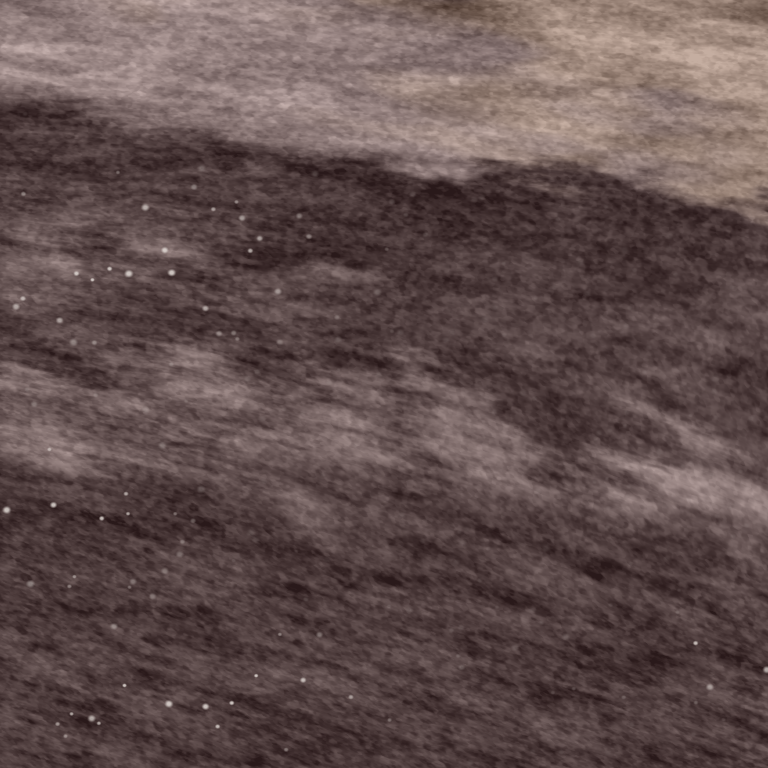
This texture is drawn by a Shadertoy shader. Its source:

```glsl
const vec3 DARK_ROCK = vec3(0.21, 0.145, 0.147);
const vec3 PALE_ROCK = vec3(0.70, 0.62, 0.61);
const vec3 OCHRE_TINT = vec3(0.015, 0.005, -0.035);
const vec3 GLINT = vec3(0.88, 0.85, 0.83);

vec3 hash3(vec2 cell) {
    vec3 q = fract(cell.xyx * vec3(0.1031, 0.1030, 0.0973));
    q += dot(q, q.yxz + 33.33);
    return fract((q.xxy + q.yzz) * q.zyx);
}

// Smooth cellular noise: random cell values blended by distance
float cellNoise(vec2 p) {
    vec2 cell = floor(p), local = fract(p);
    float total = 0.0, weights = 0.0;
    for (int j = -1; j <= 1; j++)
    for (int i = -1; i <= 1; i++) {
        vec2 offset = vec2(i, j);
        vec3 rnd = hash3(cell + offset);
        vec2 d = offset + rnd.xy - local;
        float w = exp(-5.0 * dot(d, d));
        total += w * rnd.z;
        weights += w;
    }
    return total / weights;
}

// Octaves of cellular noise, centred on zero
float layeredCells(vec2 p, int octaves) {
    float total = 0.0, amp = 0.5, sum = 0.0;
    for (int i = 0; i < octaves; i++) {
        total += amp * (cellNoise(p) - 0.5);
        sum += amp;
        amp *= 0.6;
        p = p * 2.03 + 17.3;
    }
    return total / sum;
}

// Soft spots in a random share of the cells
float spots(vec2 p, float radius, float share) {
    vec2 cell = floor(p), local = fract(p);
    float cover = 0.0;
    for (int j = -1; j <= 1; j++)
    for (int i = -1; i <= 1; i++) {
        vec2 offset = vec2(i, j);
        vec3 rnd = hash3(cell + offset + 71.0);
        float size = radius * mix(0.5, 1.0, fract(rnd.z * 57.0));
        float d = length(offset + rnd.xy - local);
        cover = max(cover, step(rnd.z, share) * (1.0 - smoothstep(0.2 * size, size, d)));
    }
    return cover;
}

float blob(vec2 p, vec2 centre, vec2 radius) {
    vec2 d = (p - centre) / radius;
    return exp(-dot(d, d));
}

void mainImage(out vec4 fragColor, in vec2 fragCoord) {
    vec2 uv = fragCoord / iResolution.xy;
    float x = uv.x, depth = 1.0 - uv.y;
    vec2 pos = vec2(x, depth);

    // Bedding falls to the right, steeper towards the bottom
    float slope = mix(0.08, 0.30, smoothstep(0.15, 0.9, depth));
    vec2 flow = vec2(x, depth - slope * x);
    float warp = layeredCells(flow * vec2(6.0, 16.0) + 5.0, 3);
    float broad = layeredCells(flow * vec2(3.0, 10.0) + 31.0, 3);
    float streak = layeredCells(flow * vec2(10.0, 58.0) + 11.0, 4);
    float grain = layeredCells(flow * vec2(105.0, 190.0), 2);

    // Pale upper layer with a shaded lower edge
    float ridge = 0.115 + 0.175 * x + 0.025 * sin(5.0 * x) + 0.09 * warp + 0.03 * streak;
    float above = ridge - depth;
    float softness = mix(0.055, 0.016, smoothstep(0.1, 0.45, x));
    float cap = smoothstep(-softness, softness, above);
    float shade = exp(-pow((above + 0.03) / 0.028, 2.0)) * smoothstep(0.1, 0.4, x);

    // Pale seam through the middle and a hazy patch at the left
    float seamWidth = 0.045 + 0.035 * sin(3.14 * x);
    float seamOffset = abs(depth - 0.525 - 0.11 * x + 0.16 * warp + 0.08 * streak);
    float seam = 1.0 - smoothstep(0.5 * seamWidth, 1.4 * seamWidth, seamOffset);
    float haze = blob(pos, vec2(0.15, 0.34), vec2(0.25, 0.10));
    float stain = blob(pos, vec2(0.56, 0.0), vec2(0.14, 0.035))
                + blob(pos, vec2(0.98, 0.01), vec2(0.06, 0.02));

    float tone = 0.235 + 0.53 * cap + 0.27 * seam + 0.10 * haze;
    tone -= 0.12 * shade * (1.0 - cap) + 0.32 * stain * (1.0 + 2.0 * warp);
    tone += broad * mix(0.35, 0.6, cap);
    tone += streak * (0.5 + 0.45 * max(seam, haze) + 0.15 * cap);
    tone += grain * 0.42;

    // Thin cracks and, lower down, short pits
    vec2 bent = flow + vec2(0.0, 0.03 * warp);
    float cracks = spots(bent * vec2(9.0, 62.0), 0.6, 0.22);
    float pits = spots(bent * vec2(17.0, 46.0) + 9.0, 0.55, 0.26);
    tone -= 0.14 * cracks * smoothstep(0.28, 0.36, depth);
    tone -= 0.17 * pits * smoothstep(0.62, 0.75, depth);

    vec3 color = mix(DARK_ROCK, PALE_ROCK, clamp(tone, -0.1, 1.12));
    color += OCHRE_TINT * cap * smoothstep(0.3, 0.9, x + 2.0 * broad);

    // Clustered mineral glints
    float clusters = haze + blob(pos, vec2(0.05, 0.66), vec2(0.16, 0.10))
                   + blob(pos, vec2(0.92, 0.86), vec2(0.13, 0.04))
                   + blob(pos, vec2(0.25, 0.90), vec2(0.25, 0.08));
    float glints = spots(uv * vec2(58.0, 66.0), 0.42, 0.06);
    color = mix(color, GLINT, glints * clamp(0.08 + clusters, 0.0, 0.85) * (1.0 - cap));

    fragColor = vec4(clamp(color, 0.0, 1.0), 1.0);
}
```
